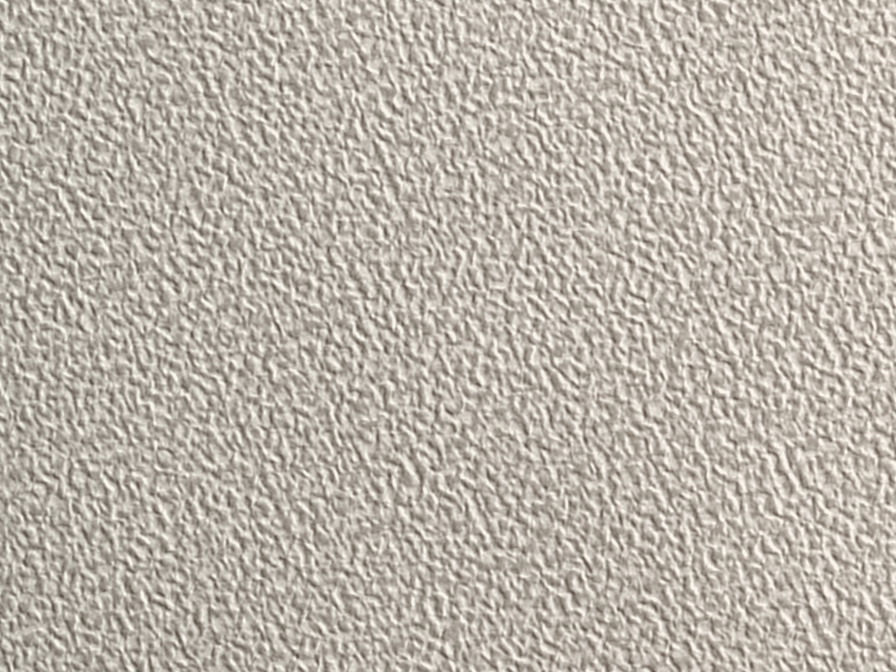
This texture is drawn by a WebGL 1 fragment shader. Its source:

```glsl
precision highp float;
// Pebbled, leather-like plaster under raking light from the lower left.
// Warped gradient noise gives small rounded, slightly slanted bumps; the
// height difference along the light direction shades them in warm greys.
uniform vec2 u_resolution;

vec2 randomGradient(vec2 cell) {
  vec3 h = fract(cell.xyx * vec3(0.1031, 0.1030, 0.0973));
  h += dot(h, h.yzx + 33.33);
  float angle = 6.2832 * fract((h.x + h.y) * h.z);
  return vec2(cos(angle), sin(angle));
}

float gradientNoise(vec2 p) {
  vec2 i = floor(p);
  vec2 f = p - i;
  vec2 u = f * f * f * (f * (f * 6.0 - 15.0) + 10.0);
  float a = dot(randomGradient(i), f);
  float b = dot(randomGradient(i + vec2(1, 0)), f - vec2(1, 0));
  float c = dot(randomGradient(i + vec2(0, 1)), f - vec2(0, 1));
  float d = dot(randomGradient(i + vec2(1, 1)), f - vec2(1, 1));
  return mix(mix(a, b, u.x), mix(c, d, u.x), u.y);
}

// Rounded bumps between soft creases, stretched along a steep diagonal.
float bumpHeight(vec2 p) {
  vec2 along = vec2(0.42, -0.907);
  vec2 across = vec2(0.907, 0.42);
  vec2 q = vec2(dot(p, across) * 84.0, dot(p, along) * 64.0) + 150.0;
  q += 0.4 * vec2(gradientNoise(q * 0.6 + 31.0), gradientNoise(q * 0.6 + 77.0));
  float n = gradientNoise(q) + 0.35 * gradientNoise(q * 1.9 + 19.0);
  return smoothstep(-0.55, 0.55, n);
}

void main() {
  vec2 uv = gl_FragCoord.xy / u_resolution;
  vec2 p = gl_FragCoord.xy / u_resolution.y;

  // Slope facing the light
  vec2 toLight = vec2(-0.8, -0.6) * 0.0025;
  float slope = bumpHeight(p - toLight) - bumpHeight(p + toLight);
  float height = bumpHeight(p);

  // Broad falloff: brighter to the right, dimmer at the lower left
  float falloff = 0.14 * (uv.x - 0.5) + 0.07 * (uv.y - 0.5);
  falloff += 0.05 * gradientNoise(p * 2.5 + 8.0);
  float grain = 0.12 * gradientNoise(p * 190.0 + 40.0);

  float tone = 0.57 + 0.82 * slope + 0.36 * (height - 0.5) + falloff + grain;
  vec3 creaseGrey = vec3(0.47, 0.43, 0.39);
  vec3 crestCream = vec3(0.93, 0.91, 0.87);
  vec3 color = mix(creaseGrey, crestCream, clamp(tone, -0.18, 1.1));
  color += vec3(0.012, -0.004, -0.004) * (uv.x - 0.5);
  gl_FragColor = vec4(color, 1.0);
}
```
